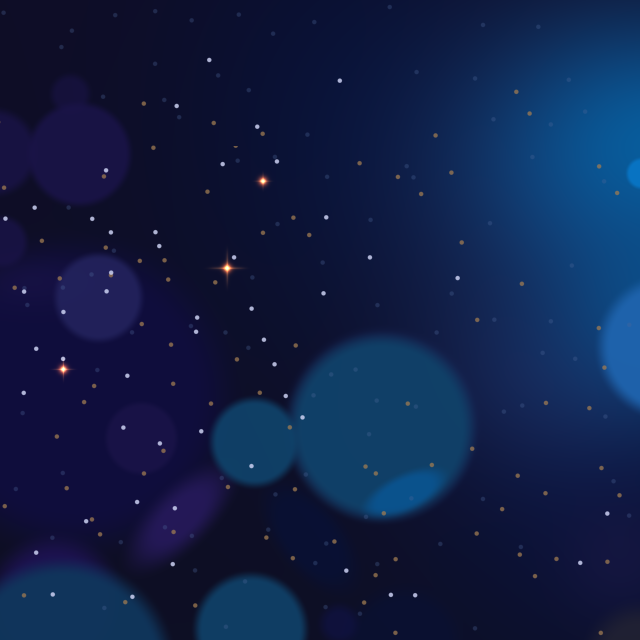
A WebGL 2 fragment shader for this background:

```glsl
#version 300 es
precision highp float;
// Night sky with soft blue and violet bokeh, scattered stars and three golden sparkles.

#define DOT_RADIUS 0.0034
#define STAR_CELLS 15.0
#define TEAL vec3(0.06, 0.255, 0.41)
#define VIOLET vec3(0.10, 0.075, 0.28)
#define NAVY vec3(0.03, 0.065, 0.21)
#define GLOW_BLUE vec3(0.03, 0.36, 0.61)
#define INDIGO vec3(0.10, 0.17, 0.37)

uniform vec2 u_resolution;
out vec4 fragColor;

vec3 hash3(vec2 p) {
    vec3 q = fract(p.xyx * vec3(0.1031, 0.1030, 0.0973));
    q += dot(q, q.yxz + 33.33);
    return fract((q.xxy + q.yzz) * q.zyx);
}

// Gaussian falloff inside an axis-aligned ellipse
float glow(vec2 p, vec2 center, vec2 radii) {
    vec2 q = (p - center) / radii;
    return exp(-dot(q, q));
}

// Coverage of a disc whose edge fades over +-soft
float disc(vec2 p, vec2 center, float radius, float soft) {
    return 1.0 - smoothstep(radius - soft, radius + soft, length(p - center));
}

// Coverage of a turned, blurred ellipse
float ellipse(vec2 p, vec2 center, vec2 radii, float angle, float soft) {
    float c = cos(angle), s = sin(angle);
    vec2 q = mat2(c, -s, s, c) * (p - center) / radii;
    return 1.0 - smoothstep(1.0 - soft, 1.0 + soft, length(q));
}

vec3 sky(vec2 p) {
    vec3 col = mix(vec3(0.052, 0.057, 0.14), vec3(0.055, 0.05, 0.15), p.y);
    col = mix(col, NAVY, 0.9 * glow(p, vec2(0.55, 0.82), vec2(0.28, 0.36)));
    col = mix(col, vec3(0.04, 0.07, 0.23), glow(p, vec2(0.95, 0.25), vec2(0.28, 0.28)));
    col = mix(col, INDIGO, 0.9 * glow(p, vec2(0.94, 0.70), vec2(0.31, 0.27)));
    col = mix(col, INDIGO, 0.75 * glow(p, vec2(0.88, 0.42), vec2(0.20, 0.16)));
    col = mix(col, GLOW_BLUE, 0.65 * glow(p, vec2(1.04, 0.52), vec2(0.17, 0.16)));
    return mix(col, GLOW_BLUE, glow(p, vec2(1.03, 0.77), vec2(0.25, 0.19)));
}

vec3 violetBokeh(vec3 col, vec2 p) {
    col = mix(col, vec3(0.06, 0.05, 0.25), 0.85 * disc(p, vec2(0.12, 0.38), 0.225, 0.045));
    col = mix(col, VIOLET, 0.6 * glow(p, vec2(0.05, 0.56), vec2(0.09, 0.04)));
    col = mix(col, VIOLET, 0.6 * disc(p, vec2(0.11, 0.853), 0.029, 0.008));
    col = mix(col, VIOLET, 0.9 * disc(p, vec2(0.124, 0.759), 0.079, 0.008));
    col = mix(col, VIOLET, 0.8 * disc(p, vec2(-0.01, 0.762), 0.065, 0.010));
    col = mix(col, VIOLET, 0.8 * disc(p, vec2(0.003, 0.622), 0.038, 0.008));
    col = mix(col, vec3(0.14, 0.14, 0.37), 0.85 * disc(p, vec2(0.154, 0.535), 0.067, 0.008));
    col = mix(col, VIOLET, 0.85 * disc(p, vec2(0.221, 0.315), 0.055, 0.006));
    col = mix(col, vec3(0.15, 0.10, 0.36), 0.9 * ellipse(p, vec2(0.282, 0.192), vec2(0.088, 0.037), 0.78, 0.5));
    col = mix(col, vec3(0.11, 0.07, 0.31), disc(p, vec2(0.085, 0.06), 0.092, 0.025));
    // Dim patches along the bottom
    col = mix(col, NAVY, 0.8 * ellipse(p, vec2(0.485, 0.16), vec2(0.09, 0.045), -0.9, 0.35));
    col = mix(col, NAVY, 0.6 * disc(p, vec2(0.63, -0.01), 0.085, 0.02));
    col = mix(col, vec3(0.06, 0.07, 0.27), 0.7 * disc(p, vec2(0.53, 0.025), 0.027, 0.012));
    col = mix(col, vec3(0.09, 0.09, 0.26), 0.7 * glow(p, vec2(0.97, 0.13), vec2(0.09)));
    return mix(col, vec3(0.14, 0.14, 0.20), 0.8 * disc(p, vec2(1.0, -0.03), 0.075, 0.025));
}

vec3 blueBokeh(vec3 col, vec2 p) {
    float big = disc(p, vec2(0.596, 0.332), 0.139, 0.015);
    col = mix(col, INDIGO, 0.5 * disc(p, vec2(0.596, 0.335), 0.146, 0.014));
    col = mix(col, TEAL, 0.95 * big);
    col = mix(col, vec3(0.04, 0.32, 0.55), big * ellipse(p, vec2(0.632, 0.228), vec2(0.063, 0.027), 0.45, 0.3));
    col = mix(col, TEAL, 0.95 * disc(p, vec2(0.398, 0.309), 0.067, 0.009));
    col = mix(col, TEAL, 0.92 * disc(p, vec2(0.392, 0.016), 0.085, 0.010));
    col = mix(col, vec3(0.06, 0.21, 0.36), 0.95 * disc(p, vec2(0.098, -0.048), 0.165, 0.018));
    col = mix(col, vec3(0.12, 0.39, 0.68), 0.95 * disc(p, vec2(1.045, 0.458), 0.105, 0.014));
    return mix(col, vec3(0.03, 0.45, 0.76), disc(p, vec2(1.003, 0.729), 0.023, 0.004));
}

// One jittered dot per cell, kept with the given chance
float starDots(vec2 p, float seed, float chance, float aa) {
    vec2 cell = floor(p * STAR_CELLS);
    vec3 h = hash3(cell + seed);
    vec2 center = (cell + 0.08 + 0.84 * h.xy) / STAR_CELLS;
    return step(h.z, chance) * disc(p, center, DOT_RADIUS, aa);
}

// Four thin tapering rays around a hot core
vec3 sparkle(vec2 p, vec2 center, float size) {
    vec2 q = abs(p - center) / size;
    float rays = exp(-q.y * 28.0 - q.x * 3.0) + exp(-q.x * 28.0 - q.y * 3.0);
    rays *= 1.0 - smoothstep(0.5, 1.0, max(q.x, q.y));
    float d = length(p - center);
    return vec3(0.95, 0.55, 0.22) * rays + vec3(0.9, 0.35, 0.1) * exp(-d * d * 22000.0)
        + vec3(0.8, 0.7, 0.5) * exp(-d * d * 90000.0);
}

void main() {
    vec2 p = gl_FragCoord.xy / u_resolution;
    float aa = 0.75 / min(u_resolution.x, u_resolution.y);
    vec3 col = blueBokeh(violetBokeh(sky(p), p), p);

    // Stars: faint blue, gold and white, with white thinning to the right
    float lower = 1.0 - smoothstep(0.75, 0.9, p.y);
    float leftward = 1.0 - smoothstep(0.25, 0.7, p.x);
    col = mix(col, vec3(0.30, 0.40, 0.60), 0.32 * starDots(p, 17.0, 0.45, aa));
    col = mix(col, vec3(0.62, 0.48, 0.32), 0.75 * starDots(p + 0.021, 53.0, 0.5 * lower, aa));
    col = mix(col, vec3(0.80, 0.82, 0.95), 0.85 * starDots(p + 0.043, 91.0, lower * (0.08 + 0.36 * leftward), aa));

    col += sparkle(p, vec2(0.355, 0.581), 0.040);
    col += sparkle(p, vec2(0.411, 0.717), 0.020);
    col += sparkle(p, vec2(0.099, 0.423), 0.025);
    fragColor = vec4(min(col, 1.0), 1.0);
}
```
